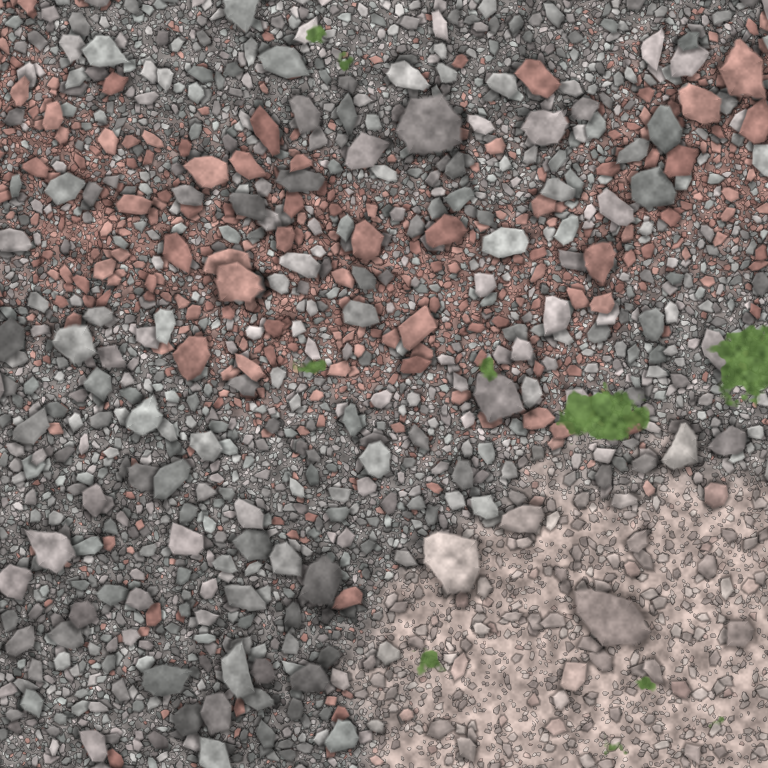
Give the GLSL for this texture, as a Shadertoy shader.

```glsl
// Rocky ground: red and grey angular rubble over pale sand, with a few moss tufts.

vec3 hash3(vec3 p) {
    uvec3 v = uvec3(ivec3(floor(p))) * 1664525u + 1013904223u;
    v.x += v.y * v.z; v.y += v.z * v.x; v.z += v.x * v.y;
    v ^= v >> 16u;
    v.x += v.y * v.z; v.y += v.z * v.x; v.z += v.x * v.y;
    return vec3(v) / float(0xffffffffu);
}

float noise(vec2 p) {
    vec2 i = floor(p), f = fract(p);
    f = f * f * (3.0 - 2.0 * f);
    float low = mix(hash3(vec3(i, 9)).x, hash3(vec3(i + vec2(1, 0), 9)).x, f.x);
    float high = mix(hash3(vec3(i + vec2(0, 1), 9)).x, hash3(vec3(i + 1.0, 9)).x, f.x);
    return mix(low, high, f.y);
}

float fbm(vec2 p) {
    float sum = 0.0, amplitude = 0.57;
    for (int i = 0; i < 3; i++) {
        sum += amplitude * noise(p);
        p = p * 2.03 + 17.0;
        amplitude *= 0.5;
    }
    return sum;
}

// Share of bare sand: the lower right of the ground
float sandAmount(vec2 uv) {
    float inside = min(min(uv.x - 0.47, 0.43 - uv.y), uv.x - 0.45 - 1.5 * (uv.y - 0.22));
    return smoothstep(-0.04, 0.1, inside + 0.24 * (fbm(uv * 9.0) - 0.5));
}

// Share of red rock: a sagging band across the upper half
float redAmount(vec2 uv) {
    float offset = abs(uv.y - 0.62 - 0.9 * pow(uv.x - 0.48, 2.0));
    return 1.0 - smoothstep(0.02, 0.26, offset + 0.3 * (fbm(uv * 7.0 + 40.0) - 0.5));
}

vec3 stoneColor(vec2 centre, vec3 pick, float sand) {
    float value = mix(0.44, 0.75, pick.x) - 0.05 * (1.0 - smoothstep(0.3, 0.5, centre.y));
    value += 0.2 * (fbm(centre * 6.0 + 5.0) - 0.5);
    vec3 grey = value * mix(vec3(0.98, 1.0, 0.98), vec3(1.05, 0.99, 0.98), pick.z);
    vec3 red = mix(vec3(0.58, 0.43, 0.40), vec3(0.76, 0.60, 0.56), pick.x);
    vec3 pale = mix(vec3(0.64, 0.58, 0.56), vec3(0.80, 0.74, 0.71), pick.x);
    vec3 color = pick.y < 0.06 + 0.5 * redAmount(centre) ? red : grey;
    return mix(color, pale, sand * 0.75);
}

// One scatter of convex, bevelled stones with contact shadows
void addStones(inout vec3 color, vec2 uv, float count, float seed, float density, float grit) {
    float softness = 0.9 * count / iResolution.y + 0.015;
    for (int n = 0; n < 9; n++) {
        vec2 cell = floor(uv * count) + vec2(n % 3 - 1, n / 3 - 1);
        vec3 place = hash3(vec3(cell, seed));
        vec3 shape = hash3(vec3(cell, seed + 1.0));
        vec2 centre = (cell + 0.5 + 0.8 * (place.xy - 0.5)) / count;
        vec2 local = (uv - centre) * count;
        if (dot(local, local) > 1.2) continue;
        float sand = sandAmount(centre);
        if (place.z > density * (1.0 - 0.65 * sand)) continue;

        float turn = 6.2832 * shape.y;
        mat2 spin = mat2(cos(turn), sin(turn), -sin(turn), cos(turn));
        vec2 q = spin * local * vec2(0.88, 1.0 + 0.55 * shape.z);
        float radius = mix(0.3, 0.52, shape.x * shape.x);
        float edge = -1.0;
        vec2 facing = vec2(0);
        for (int k = 0; k < 7; k++) {
            vec3 side = hash3(vec3(cell, seed + 3.0 + float(k)));
            float angle = (float(k) + 0.8 * side.x) * 6.2832 / 7.0;
            vec2 normal = vec2(cos(angle), sin(angle));
            float d = dot(q, normal) - radius * mix(0.7, 1.15, side.y);
            if (d > edge) { edge = d; facing = normal; }
        }
        edge += 0.09 * (grit - 0.5);

        // Dark gap around the stone, then its lit top and bevel
        color *= 1.0 - 0.42 * (1.0 - smoothstep(0.0, 0.2, edge));
        float bevel = 1.0 - smoothstep(0.02, 0.16, -edge);
        float light = dot(facing * spin, vec2(-0.4, 0.9));
        vec2 tilt = hash3(vec3(cell, seed + 2.0)).xy - 0.5;
        float shade = 1.0 + 0.15 * bevel * light - 0.06 * bevel + 0.35 * dot(local, tilt);
        shade += 0.6 * (grit - 0.5);
        vec3 pick = hash3(vec3(cell, seed + 12.0));
        vec3 stone = stoneColor(centre, pick, sand) * shade;
        color = mix(color, stone, 1.0 - smoothstep(-softness, softness, edge));
    }
}

// Moss cover: two cushions at the right and small scattered tufts
float mossAmount(vec2 uv) {
    float d = min(length((uv - vec2(0.785, 0.46)) * vec2(0.8, 1.2)) - 0.04,
                  length(uv - vec2(0.98, 0.525)) - 0.045);
    for (int i = 0; i < 8; i++) {
        vec3 tuft = hash3(vec3(i, 31, 4));
        d = min(d, length(uv - tuft.xy) - mix(0.005, 0.014, tuft.z));
    }
    return 1.0 - smoothstep(-0.006, 0.004, d + 0.05 * (fbm(uv * 55.0) - 0.5));
}

void mainImage(out vec4 fragColor, in vec2 fragCoord) {
    vec2 uv = fragCoord / iResolution.y;
    float grit = fbm(uv * 75.0);

    // Fine soil and sand
    vec3 soil = mix(vec3(0.50, 0.48, 0.47), vec3(0.58, 0.46, 0.43), redAmount(uv));
    vec3 color = mix(soil, vec3(0.74, 0.67, 0.64), sandAmount(uv));
    color *= 1.0 + 0.7 * (grit - 0.5);

    // Gravel to boulders, small ones first
    for (int i = 0; i < 6; i++) {
        float level = float(i);
        addStones(color, uv, 150.0 * pow(0.6, level), 20.0 * level, mix(0.92, 0.2, level / 5.0), grit);
    }

    // Moss on top
    float blades = noise(uv * 130.0) * 0.6 + grit * 0.4;
    vec3 moss = mix(vec3(0.21, 0.30, 0.14), vec3(0.50, 0.64, 0.35), blades);
    color = mix(color, moss, 0.9 * mossAmount(uv));

    fragColor = vec4(clamp(color, 0.0, 1.0), 1.0);
}
```
